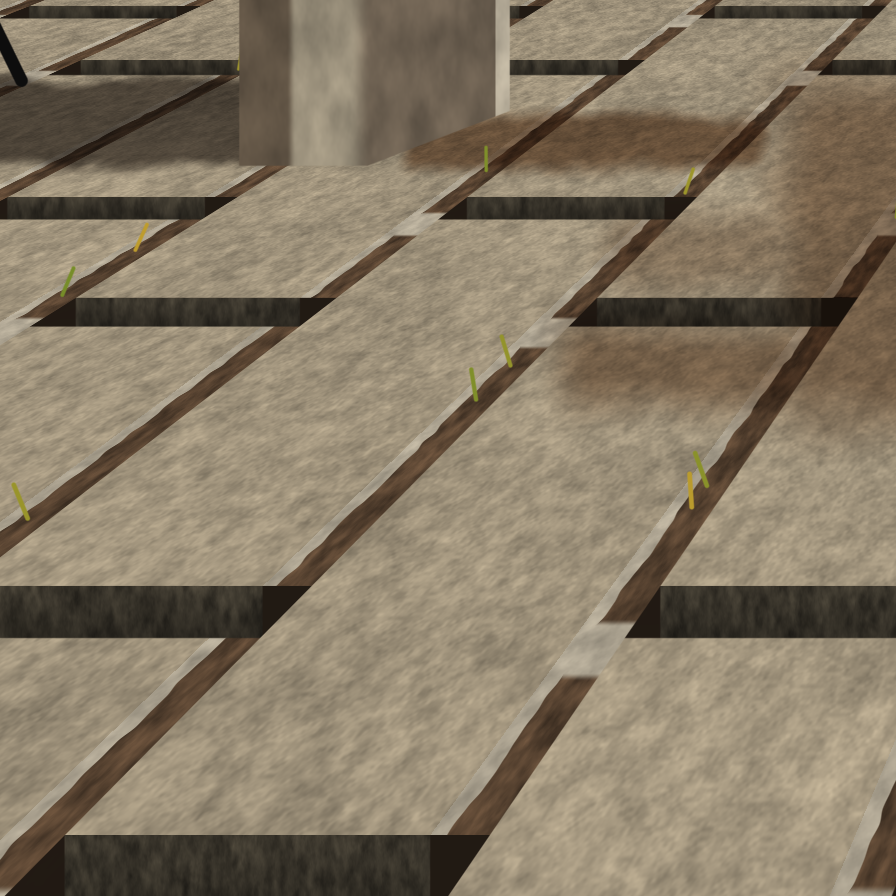
Write a WebGL 1 fragment shader that draws this texture.

```glsl
precision highp float;
uniform vec2 u_resolution;

#define VANISH vec2(1.608, -0.618)
#define COLUMN_PITCH 0.306
#define COLUMN_START -0.7275
#define ROW_PITCH 0.407
#define ROW_START 0.645
#define ROW_SHIFT 0.141
#define SIDE_GAP 0.14
#define END_GAP 0.084
#define STONE vec3(0.62, 0.57, 0.48)
#define LIT_EDGE vec3(0.75, 0.71, 0.63)
#define BROWN_SIDE vec3(0.34, 0.26, 0.19)
#define DARK_FACE vec3(0.24, 0.22, 0.18)

float hash(vec2 p) {
  vec3 q = fract(vec3(p.xyx) * 0.1031);
  q += dot(q, q.yzx + 33.33);
  return fract((q.x + q.y) * q.z);
}

float noise(vec2 p) {
  vec2 i = floor(p), f = fract(p);
  f *= f * (3.0 - 2.0 * f);
  return mix(mix(hash(i), hash(i + vec2(1.0, 0.0)), f.x),
             mix(hash(i + vec2(0.0, 1.0)), hash(i + vec2(1.0)), f.x), f.y);
}

float fbm(vec2 p) {
  float sum = 0.0, gain = 0.5;
  for (int i = 0; i < 4; i++) {
    sum += gain * noise(p);
    p = mat2(1.6, 1.2, -1.2, 1.6) * p + 7.3;
    gain *= 0.5;
  }
  return sum;
}

float band(float v, float a, float b, float soft) {
  return smoothstep(a - soft, a + soft, v) * (1.0 - smoothstep(b - soft, b + soft, v));
}

float box(vec2 p, vec2 a, vec2 b, float soft) {
  return band(p.x, a.x, b.x, soft) * band(p.y, a.y, b.y, soft);
}

float segment(vec2 p, vec2 a, vec2 b) {
  vec2 d = b - a;
  return length(p - a - d * clamp(dot(p - a, d) / dot(d, d), 0.0, 1.0));
}

// Position along a column, in slabs
float rowOf(float column, float depth) {
  return (depth - ROW_START - ROW_SHIFT * (1.0 - mod(column, 2.0))) / ROW_PITCH;
}

// Upright end face of the slab behind an end gap
vec3 endFace(vec2 p, float column, float row, float px) {
  float front = ROW_START + ROW_SHIFT * (1.0 - mod(column, 2.0)) + ceil(row) * ROW_PITCH;
  float across = ((p.x - VANISH.x) * front - COLUMN_START) / COLUMN_PITCH - column;
  float grain = fbm(p * vec2(130.0, 55.0));
  vec3 face = DARK_FACE * (0.5 + grain) * mix(0.7, 1.0, fract(row) * 10.0 - 9.0);
  return mix(vec3(0.13, 0.10, 0.075), face, band(across, SIDE_GAP, 1.0, px));
}

vec3 paving(vec2 p, float pixel) {
  float d = p.y - VANISH.y, depth = 1.0 / d;
  float u = (p.x - VANISH.x) / d;
  float across = (u - COLUMN_START) / COLUMN_PITCH;
  float column = floor(across), f = across - column;
  float aaX = pixel / (d * COLUMN_PITCH), aaZ = pixel / (d * d * ROW_PITCH);
  float row = rowOf(column, depth), leftRow = rowOf(column - 1.0, depth);

  // Stone tops with speckle, faint streaks and a tone for each slab
  vec2 q = vec2(u, depth * 1.3);
  float grain = fbm(q * 75.0) - 0.47, speck = noise(q * 330.0) - 0.5;
  float stain = fbm(q * 9.0 + 4.0) - 0.47;
  float tone = hash(vec2(column, floor(row)) + 40.0) - 0.5;
  vec3 top = STONE * (1.0 + 0.4 * grain + 0.13 * speck + 0.22 * stain + 0.06 * tone);
  vec3 slab = mix(endFace(p, column, row, aaX), top,
                  band(fract(row), 0.0, 1.0 - END_GAP, aaZ));

  // Side of the slab to the left: lit rim, brown wall, sun through end gaps
  float ragged = 0.012 * (noise(vec2(depth * 120.0, column)) - 0.5);
  vec3 wall = BROWN_SIDE * (0.55 + 0.95 * fbm(q * vec2(120.0, 60.0)));
  float sun = band(fract(row + 0.05), 1.0 - END_GAP * 1.1, 0.99, 0.006);
  float lit = max(1.0 - smoothstep(0.042 - aaX, 0.042 + aaX, f + ragged), sun);
  vec3 side = mix(wall, LIT_EDGE * (0.9 + 0.4 * grain), lit);
  side = mix(endFace(p, column - 1.0, leftRow, aaX), side,
             band(fract(leftRow), 0.0, 1.0 - END_GAP, aaZ));
  return mix(side, slab, smoothstep(SIDE_GAP - aaX, SIDE_GAP + aaX, f));
}

vec3 post(vec2 p, float pixel) {
  vec3 c = mix(vec3(0.38, 0.33, 0.27), vec3(0.60, 0.56, 0.48), smoothstep(0.32, 0.33, p.x));
  c = mix(c, vec3(0.43, 0.38, 0.32), smoothstep(0.39, 0.415, p.x));
  c = mix(c, LIT_EDGE, smoothstep(0.553 - pixel, 0.553 + pixel, p.x));
  return c * (0.8 + 0.4 * fbm(p * vec2(45.0, 22.0)));
}

void main() {
  vec2 p = gl_FragCoord.xy / u_resolution;
  p.y = 1.0 - p.y;
  float pixel = 1.0 / min(u_resolution.x, u_resolution.y);
  vec3 color = paving(p, pixel);

  // Cast shade and rusty stains
  vec2 w = p + 0.03 * (fbm(p * 14.0) - 0.5);
  float shade = box(w, vec2(-0.2, 0.09), vec2(0.3, 0.185), 0.008);
  color *= mix(vec3(1.0), vec3(0.48, 0.46, 0.45), shade);
  float rust = box(w, vec2(0.45, 0.13), vec2(0.85, 0.187), 0.012);
  rust = max(rust, 0.8 * box(w, vec2(0.63, 0.36), vec2(0.9, 0.455), 0.035));
  rust = max(rust, 0.8 * box(w, vec2(0.87, 0.09), vec2(1.2, 0.47), 0.05));
  rust = max(rust, 0.5 * box(w, vec2(0.68, 0.24), vec2(0.92, 0.32), 0.03));
  color *= mix(vec3(1.0), vec3(0.66, 0.56, 0.48), rust);

  // Grass blades rooted in the side gaps
  for (int i = 0; i < 12; i++) {
    float n = float(i), y = 0.04 + 0.68 * hash(vec2(n, 3.0));
    float joint = COLUMN_START + COLUMN_PITCH * (0.07 - mod(n, 5.0));
    vec2 root = vec2(VANISH.x + joint * (y - VANISH.y), y);
    vec2 tip = root + vec2(hash(vec2(n, 8.0)) - 0.5, -1.0) * (0.02 + 0.03 * y);
    float blade = segment(p, root, tip) - 0.0015 - 0.002 * y;
    vec3 green = mix(vec3(0.45, 0.55, 0.16), vec3(0.78, 0.62, 0.18), hash(vec2(n, 5.0)));
    color = mix(color, green, 1.0 - smoothstep(-pixel, pixel, blade));
  }

  // Standing post and thin dark leg
  float base = 0.185 - 0.385 * max(p.x - 0.41, 0.0);
  float postMask = band(p.x, 0.267, 0.569, pixel) * (1.0 - smoothstep(base - pixel, base + pixel, p.y));
  color = mix(color, post(p, pixel), postMask);
  float leg = segment(p, vec2(-0.02, 0.0), vec2(0.024, 0.09)) - 0.007;
  color = mix(color, vec3(0.05), 1.0 - smoothstep(-pixel, pixel, leg));
  gl_FragColor = vec4(color, 1.0);
}
```
